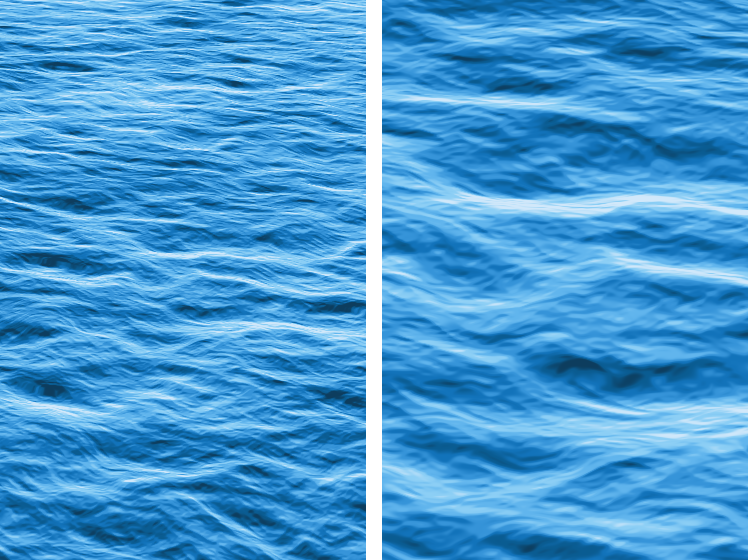
Left, the full canvas; right, a detail of the centre.
Write a Shadertoy shader that draws this texture.

```glsl
const float HORIZON = 1.6;             // vanishing height, in canvas heights
const vec2 WAVE_DENSITY = vec2(5.0, 19.0);
const float DRIFT = 0.12;              // crests sink slightly to the right
const int OCTAVES = 5;
const int SWELL_OCTAVES = 2;           // octaves tall enough to hide what is behind
const float SLOPE_FALLOFF = 0.82;
const float CREST_ROUNDING = 0.005;
const float LIFT = 0.42;               // upward shift of crests on the canvas
const float SLOPE_STEP = 0.012;
const float CONTRAST = 0.95;
const float NEAR_LIGHT = -0.3;
const float FAR_LIGHT = 0.85;
const float SHEEN = 1.0;

const int TONES = 7;
const vec3 WATER[TONES] = vec3[TONES](
    vec3(0.05, 0.24, 0.37), vec3(0.04, 0.36, 0.57), vec3(0.07, 0.45, 0.73),
    vec3(0.21, 0.58, 0.85), vec3(0.38, 0.71, 0.93), vec3(0.55, 0.81, 0.96),
    vec3(0.82, 0.91, 0.98));
const float LEVEL[TONES] = float[TONES](0.035, 0.145, 0.335, 0.565, 0.79, 0.92, 0.99);

vec2 gradientAt(vec2 cell) {
    float angle = 6.2832 * fract(sin(dot(cell, vec2(127.1, 311.7))) * 43758.5);
    return vec2(cos(angle), sin(angle));
}

float gradientNoise(vec2 p) {
    vec2 i = floor(p), f = fract(p);
    vec2 s = f * f * f * (f * (f * 6.0 - 15.0) + 10.0);
    vec2 e = vec2(1.0, 0.0);
    float low = mix(dot(gradientAt(i), f), dot(gradientAt(i + e.xy), f - e.xy), s.x);
    float high = mix(dot(gradientAt(i + e.yx), f - e.yx), dot(gradientAt(i + e.xx), f - e.xx), s.x);
    return mix(low, high, s.y);
}

// Sum of skewed crests; octaves finer than the footprint fade out
float waveHeight(vec2 p, int octaves, float footprint) {
    float height = 0.0, steepness = 1.0, frequency = 1.0, shear = 0.4;
    for (int i = 0; i < octaves; i++) {
        float n = gradientNoise(p);
        float crest = 0.4 * n - 0.8 * sqrt(n * n + CREST_ROUNDING);
        float visible = 1.0 - smoothstep(0.35, 0.9, frequency * footprint);
        height += visible * steepness / frequency * crest;
        p = 2.0 * p + vec2(17.3, 9.1);
        p.y += shear * p.x;
        shear = -1.3 * shear;
        frequency *= 2.0;
        steepness *= SLOPE_FALLOFF;
    }
    return height;
}

vec3 waterColor(float tone) {
    vec3 color = WATER[0];
    for (int i = 1; i < TONES; i++)
        color = mix(color, WATER[i], smoothstep(LEVEL[i - 1], LEVEL[i], tone));
    return color;
}

void mainImage(out vec4 fragColor, in vec2 fragCoord) {
    vec2 uv = fragCoord / iResolution.y;

    // Perspective onto the water plane
    float depth = 1.0 / (HORIZON - uv.y);
    float middle = 0.5 * iResolution.x / iResolution.y;
    vec2 plane = vec2((uv.x - middle) * depth, depth) * WAVE_DENSITY;
    plane.y += DRIFT * plane.x;
    float footprint = WAVE_DENSITY.y * depth * depth / iResolution.y;

    // Meandering crests, then crests raised over the water behind them
    plane.y += 0.35 * gradientNoise(plane * vec2(1.1, 0.5) + 31.7);
    vec2 surface = plane;
    for (int i = 0; i < 4; i++)
        surface.y = plane.y - LIFT * waveHeight(surface, SWELL_OCTAVES, footprint);

    // Faces toward the viewer are dark, far sides reflect the sky
    vec2 offset = vec2(0.0, SLOPE_STEP);
    float slope = (waveHeight(surface + offset, OCTAVES, footprint)
                 - waveHeight(surface - offset, OCTAVES, footprint)) / (2.0 * SLOPE_STEP);
    float sheen = gradientNoise(plane * vec2(0.4, 0.3) + 5.3)
                + 0.6 * gradientNoise(plane * vec2(0.7, 0.8) + 63.9);
    float light = mix(NEAR_LIGHT, FAR_LIGHT, uv.y) + SHEEN * sheen - CONTRAST * slope;

    float tone = 1.0 / (1.0 + exp(-1.7 * light));
    fragColor = vec4(waterColor(tone), 1.0);
}
```
